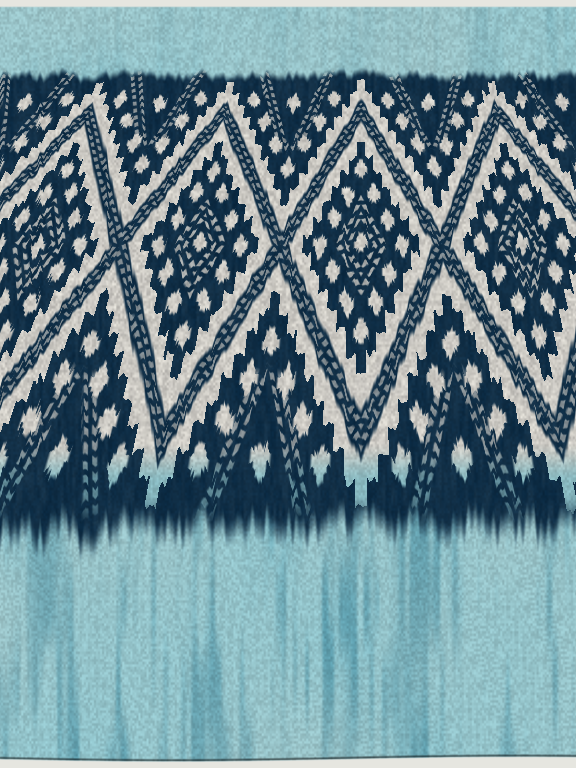
Reproduce this pattern procedurally as a WebGL 2 fragment shader.

```glsl
#version 300 es
precision highp float;
// Ikat cloth: stepped diamond lattice with stars on an indigo band between teal borders.
uniform vec2 u_resolution;
out vec4 fragColor;

const vec3 INDIGO = vec3(0.035, 0.155, 0.25);
const vec3 HAZE = vec3(0.21, 0.32, 0.40);
const vec3 CREAM = vec3(0.85, 0.84, 0.81);
const vec3 TEAL = vec3(0.56, 0.76, 0.79);
const vec3 DEEP_TEAL = vec3(0.30, 0.57, 0.64);
const vec3 PAPER = vec3(0.90, 0.90, 0.88);

float hash(vec2 p) {
  return fract(sin(dot(p, vec2(127.1, 311.7))) * 43758.5453);
}

float noise(vec2 p) {
  vec2 i = floor(p), f = fract(p);
  f = f * f * (3.0 - 2.0 * f);
  return mix(mix(hash(i), hash(i + vec2(1, 0)), f.x),
             mix(hash(i + vec2(0, 1)), hash(i + vec2(1, 1)), f.x), f.y);
}

// 1 inside the limit, 0 outside, with a soft edge
float below(float value, float limit, float soft) {
  return 1.0 - smoothstep(limit - soft, limit + soft, value);
}

// Small stepped cross
float star(vec2 q, vec2 radius) {
  q = abs(q) / radius;
  float tall = max(q.x / 0.36, q.y);
  float wide = max(q.x, q.y / 0.36);
  float core = max(q.x, q.y) / 0.66;
  return below(min(core, min(tall, wide)), 1.0, 0.18);
}

// Row of short dashes along a line
float dashes(float offset, float along, float halfWidth) {
  float gap = abs(fract(along) - 0.5);
  return below(abs(offset), halfWidth, halfWidth * 0.4) * below(gap, 0.28, 0.09);
}

// Motifs inside a diamond: star ring, two dotted rings and a centre star
float innerMotifs(vec2 c) {
  float ring = c.x + c.y;
  float m = star(c, vec2(0.085, 0.06));
  for (int k = 0; k < 4; k++) {
    float t = float(k) / 3.0;
    m = max(m, star(c - 0.51 * vec2(t, 1.0 - t), vec2(0.085, 0.066)));
  }
  float dots = max(dashes(ring - 0.29, c.y * 15.0, 0.03),
                   dashes(ring - 0.18, c.y * 15.0 + 0.5, 0.026));
  return max(m, dots * 0.8);
}

// Motifs between diamonds: a fan of stars and two pairs of dotted strands
float outerMotifs(vec2 c) {
  float m = star(c - vec2(0.0, 1.08), vec2(0.10, 0.075));
  for (int k = 0; k < 4; k++) {
    vec2 place = vec2(0.0, 0.545) + float(k) * vec2(0.2, 0.185);
    m = max(m, star(c - place, vec2(0.095, 0.07)));
  }
  float strand = c.x - 0.06 - 0.64 * (c.y - 0.74);
  float dots = max(dashes(strand, c.y * 16.0, 0.026),
                   dashes(strand - 0.10, c.y * 16.0 + 0.5, 0.026));
  return max(m, dots * 0.65 * smoothstep(0.66, 0.72, c.y));
}

// Coverage of undyed thread; c.x is a half-column, c.y a half-row
float lattice(vec2 c) {
  float edge = c.x + c.y - 1.0;
  vec2 stepped = floor(c * 9.0 + 0.5) / 9.0;
  float stairs = below(abs(stepped.x + stepped.y - 1.0), 0.28, 0.02);
  float lane = below(abs(edge), 0.10, 0.02);
  float dots = dashes(abs(edge) - 0.042, c.y * 17.0 + 0.5 * step(0.0, edge), 0.024);
  float inside = below(edge, -0.30, 0.02);
  float outside = smoothstep(0.28, 0.32, edge);
  float m = max(stairs * (1.0 - lane), dots * 0.6);
  m = max(m, inside * innerMotifs(c));
  return max(m, outside * outerMotifs(vec2(1.0 - c.x, c.y)));
}

// Teal border cloth with uneven vertical dye streaks
vec3 borderCloth(vec2 p) {
  float streak = noise(p * vec2(130.0, 9.0)) * 0.55 + noise(p * vec2(32.0, 5.0)) * 0.45;
  float lower = smoothstep(0.4, 0.75, p.y);
  float depth = smoothstep(0.35, 0.85, streak) * mix(0.3, 0.85, lower);
  vec3 cloth = mix(TEAL, DEEP_TEAL, depth);
  return mix(cloth, vec3(0.67, 0.78, 0.78), 0.45 * noise(p * vec2(9.0, 6.0) + 7.0));
}

void main() {
  vec2 p = gl_FragCoord.xy / u_resolution.y;
  p.y = 1.0 - p.y;

  // Receding cloth plane, with dye bleeding along each thread
  float thread = noise(vec2(p.x * 210.0, 3.0));
  float bleed = (thread - 0.5) * 0.045 + (noise(p * vec2(330.0, 30.0)) - 0.5) * 0.02;
  float depth = p.y + 0.786;
  float column = (p.x - 0.470) / (0.19 * depth);
  float row = 4.5 * (p.y - 0.319) / depth + bleed;
  vec2 c = vec2(2.0 * abs(column - floor(column + 0.5)), abs(row) / 0.84);

  // Indigo band with feathered ends
  float feather = thread * 0.6 + noise(vec2(p.x * 75.0, 8.0)) * 0.4 - 0.5;
  float sway = (noise(vec2(p.x * 7.0, 2.0)) - 0.5) * 0.016;
  float band = smoothstep(0.092, 0.104, p.y + feather * 0.016)
             * below(p.y + feather * 0.055 + sway, 0.688, 0.021);

  // Dye colours
  vec3 border = borderCloth(p);
  vec3 ground = mix(INDIGO, HAZE, 0.32 * noise(p * vec2(260.0, 45.0)));
  vec3 yarn = mix(CREAM, vec3(0.67, 0.66, 0.65), 0.55 * noise(p * vec2(240.0, 170.0)));
  yarn = mix(yarn, TEAL * 0.95, smoothstep(0.575, 0.63, p.y));
  float motif = lattice(c) * below(p.y, 0.665, 0.025);
  vec3 color = mix(border, mix(ground, yarn, motif), band);

  // Weave grain and the bare margins past the hems
  color *= 0.91 + 0.18 * noise(p * vec2(380.0, 300.0));
  float hem = 0.987 + 0.003 * sin(p.x * 7.0);
  color *= 1.0 - 0.5 * below(abs(p.y - hem), 0.0015, 0.0015);
  float margin = max(below(p.y, 0.009, 0.0015), smoothstep(hem, hem + 0.003, p.y));
  fragColor = vec4(mix(color, PAPER, margin), 1.0);
}
```
